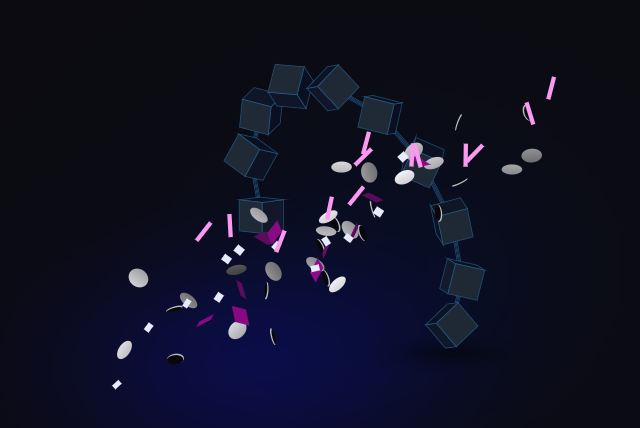
Give the GLSL for this background, as a WebGL 2 fragment shader.

```glsl
#version 300 es
precision highp float;
// An arch of linked wireframe cubes over a dark blue glow, crossed by a
// diagonal drift of confetti. Cubes are projected boxes on an elliptic curve;
// confetti is scattered by hash along an axis, one loop for each kind.
uniform vec2 u_resolution;
out vec4 fragColor;

// Lengths are in canvas heights.
const vec3 NIGHT = vec3(.045, .043, .068);
const vec3 GLOW = vec3(.0, .005, .19);
const vec3 HAZE = vec3(-.012, .008, .055);
const vec3 SLATE = vec3(.125, .165, .215);
const vec3 NAVY = vec3(.04, .06, .13);
const vec3 EDGE = vec3(.15, .40, .58);
const vec3 PINK = vec3(.98, .60, .94);
const vec3 MAGENTA = vec3(.56, .04, .53);
const vec3 PLUM = vec3(.25, .05, .27);
const vec3 WHITE = vec3(.90, .90, .92);

const vec2 ARCH_CENTER = vec2(.833, .490);
const vec2 ARCH_RADIUS = vec2(.247, .3145);
const float ARCH_STEP = 3.14159265 / 7.;
const float CUBE_HALF = .0365;
const float LINE_WIDTH = .0009;
const float GATHER = .55;  // below 1 pulls confetti to the middle
const int CUBES = 10;
// Pitch, yaw and roll of each cube along the arch.
const vec3 TILT[CUBES] = vec3[CUBES](
  vec3(.12, -.75, .0), vec3(.2, -.6, -.5), vec3(.45, -.35, -.1),
  vec3(-.4, -.4, -.25), vec3(.2, .3, .75), vec3(.1, -.25, -.22),
  vec3(.4, .1, -.45), vec3(.4, .15, .2), vec3(.1, .3, -.25), vec3(.2, .3, .7));

float pixel;

float hash(float n) { return fract(sin(n * 12.9898) * 43758.5453); }
float cover(float d) { return clamp(.5 - d / pixel, 0., 1.); }
float cross2(vec2 a, vec2 b) { return a.x * b.y - a.y * b.x; }
float blob(vec2 p, vec2 c, vec2 r) { vec2 q = (p - c) / r; return exp(-dot(q, q)); }
vec2 turn(vec2 p, float a) { return mat2(cos(a), -sin(a), sin(a), cos(a)) * p; }

float box(vec2 p, vec2 h) { vec2 q = abs(p) - h; return max(q.x, q.y); }
float ellipse(vec2 p, vec2 r) {
  float k = length(p / r);
  return k * (k - 1.) / max(length(p / (r * r)), .001);
}
// Parallelogram with half edges a and b.
float slab(vec2 p, vec2 a, vec2 b) {
  float area = cross2(a, b), size = max(abs(area), 1e-6);
  vec2 uv = abs(vec2(cross2(p, b), cross2(a, p))) / size - 1.;
  return max(uv.x * size / length(b), uv.y * size / length(a));
}

mat3 spin(vec3 a) {
  vec3 c = cos(a), s = sin(a);
  mat3 pitch = mat3(1, 0, 0, 0, c.x, s.x, 0, -s.x, c.x);
  mat3 yaw = mat3(c.y, 0, -s.y, 0, 1, 0, s.y, 0, c.y);
  mat3 roll = mat3(c.z, s.z, 0, -s.z, c.z, 0, 0, 0, 1);
  return roll * pitch * yaw;
}

vec2 arch(float i) {
  return ARCH_CENTER + ARCH_RADIUS * vec2(-cos(ARCH_STEP * (i - 1.)), cos(ARCH_STEP * (i - 3.45)));
}

// Twin struts from one cube to the next.
void drawRod(inout vec3 col, vec2 p, vec2 a, vec2 b) {
  vec2 along = normalize(b - a), q = p - .5 * (a + b);
  vec2 local = vec2(dot(q, along), cross2(along, q));
  float reach = .5 * distance(a, b);
  col = mix(col, NAVY, cover(box(local, vec2(reach, .005))));
  float strut = box(vec2(local.x, abs(abs(local.y) - .0025) - .0015), vec2(reach, LINE_WIDTH));
  col = mix(col, EDGE, .65 * cover(strut));
}

void drawCube(inout vec3 col, vec2 p, mat3 m) {
  for (int k = 0; k < 3; k++) {
    vec3 n = m[k] * (m[k].z < 0. ? -1. : 1.);
    float d = slab(p - CUBE_HALF * n.xy, CUBE_HALF * m[(k + 1) % 3].xy, CUBE_HALF * m[(k + 2) % 3].xy);
    vec3 face = mix(NAVY, SLATE, smoothstep(.2, .95, n.z - .25 * n.x));
    col = mix(col, face, cover(d));
    col = mix(col, EDGE, .7 * cover(abs(d) - LINE_WIDTH));
  }
}

// Jittered steps from a to b, pulled to the middle and spread sideways.
vec2 place(float i, float count, float seed, vec2 a, vec2 b, float spread) {
  float u = 2. * (i + hash(i + seed)) / count - 1.;
  float t = .5 + .5 * u * mix(GATHER, 1., u * u);
  vec2 side = normalize(vec2(a.y - b.y, b.x - a.x));
  return mix(a, b, t) + side * spread * (hash(i * 1.7 + seed + 5.) - .5);
}

void drawConfetti(inout vec3 col, vec2 p) {
  for (float i = 0.; i < 13.; i++) {  // thin crescents on dark discs
    vec2 q = turn(p - place(i, 13., 71., vec2(.28, .08), vec2(1.34, .79), .2), 6.3 * hash(i + 3.));
    vec2 r = vec2(.02, mix(.003, .013, pow(hash(i + 40.), 2.)));
    float d = ellipse(q, r);
    col = mix(col, NIGHT * .7, cover(d));
    col = mix(col, WHITE, .8 * cover(max(d, -ellipse(q - vec2(.002, .003), r))));
  }
  for (float i = 0.; i < 19.; i++) {  // discs
    vec2 q = turn(p - place(i, 19., 23., vec2(.27, .19), vec2(1.25, .73), .26), 3.1 * hash(i + 9.));
    float shade = mix(.3, 1., sqrt(hash(i + 61.))) + 5. * q.y;
    col = mix(col, WHITE * shade, cover(ellipse(q, vec2(.024, mix(.011, .021, hash(i + 17.))))));
  }
  for (float i = 0.; i < 10.; i++) {  // magenta sheets
    vec2 q = turn(p - place(i, 10., 37., vec2(.37, .2), vec2(1.03, .6), .16), 3.1 * hash(i + 2.));
    float d = slab(q, vec2(.019, .003), vec2(.005, mix(.004, .017, hash(i + 51.))));
    col = mix(col, mix(MAGENTA, PLUM, pow(hash(i + 8.), 2.)), cover(d));
  }
  for (float i = 0.; i < 12.; i++) {  // small white chips
    vec2 q = turn(p - place(i, 12., 83., vec2(.2, .13), vec2(1.06, .63), .14), 3.1 * hash(i + 6.));
    col = mix(col, vec3(.9, .92, 1.), cover(box(q, vec2(.01, mix(.006, .01, hash(i))))));
  }
  for (float i = 0.; i < 13.; i++) {  // pink sticks
    vec2 q = turn(p - place(i, 13., 11., vec2(.39, .36), vec2(1.41, .84), .16), mix(-.9, .35, hash(i + 29.)));
    col = mix(col, PINK, cover(box(q, vec2(.005, .027))));
  }
}

void main() {
  pixel = 1. / u_resolution.y;
  vec2 p = gl_FragCoord.xy * pixel;
  // Night sky, floor glow and the shadow under the last cube
  vec3 col = NIGHT + GLOW * blob(p, vec2(.58, .14), vec2(.42, .25));
  col += HAZE * blob(p, vec2(.93, .38), vec2(.45, .36));
  col *= 1. - .4 * blob(p, vec2(1.05, .175), vec2(.1, .025));
  // Chain of cubes, with a short loose rod at its start
  drawRod(col, p, arch(0.), mix(arch(0.), arch(-1.), .55));
  for (int i = 0; i < CUBES - 1; i++) drawRod(col, p, arch(float(i)), arch(float(i + 1)));
  for (int i = 0; i < CUBES; i++) drawCube(col, p - arch(float(i)), spin(TILT[i]));
  drawConfetti(col, p);
  fragColor = vec4(col, 1.);
}
```
